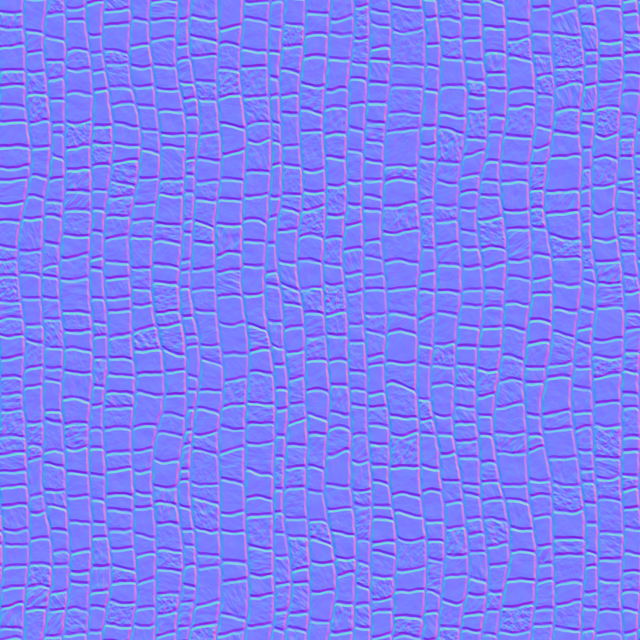
Reproduce this texture map procedurally as a Shadertoy shader.

```glsl
// Tangent-space normal map of rough paving stones laid in wavy vertical columns.

const float COLUMNS = 29.0;
const vec2 ROWS = vec2(25.0, 34.0);     // fewest and most stones per column
const float BEVEL = 0.0048;             // width of a stone's sloped rim
const float CORNER = 0.0055;            // corner radius
const float RELIEF = 0.0027;            // height of a stone above the joint

vec2 hash22(vec2 p) {
    vec3 q = fract(vec3(p.xyx) * vec3(0.1031, 0.1030, 0.0973));
    q += dot(q, q.yzx + 33.33);
    return fract((q.xx + q.yz) * q.zy);
}

float gradientNoise(vec2 p) {
    vec2 i = floor(p), f = p - i;
    vec2 w = f * f * f * (f * (f * 6.0 - 15.0) + 10.0);
    vec2 o = vec2(0.0, 1.0);
    float a = dot(hash22(i) * 2.0 - 1.0, f);
    float b = dot(hash22(i + o.yx) * 2.0 - 1.0, f - o.yx);
    float c = dot(hash22(i + o.xy) * 2.0 - 1.0, f - o.xy);
    float d = dot(hash22(i + o.yy) * 2.0 - 1.0, f - o.yy);
    return mix(mix(a, b, w.x), mix(c, d, w.x), w.y);
}

// Position of joint k, which wanders along its length.
float jointAt(float k, float along, float seed) {
    float shift = hash22(vec2(k, seed)).x - 0.5;
    return k + 0.5 * shift + 0.42 * gradientNoise(vec2(along, k * 7.37 + seed));
}

// Index of the strip holding u, and the distances to its two joints.
vec3 findStrip(float u, float along, float seed) {
    float k = floor(u);
    float low = jointAt(k, along, seed);
    float high = jointAt(k + 1.0, along, seed);
    if (u < low) {
        k -= 1.0;
        high = low;
        low = jointAt(k, along, seed);
    } else if (u > high) {
        k += 1.0;
        low = high;
        high = jointAt(k + 1.0, along, seed);
    }
    return vec3(k, u - low, high - u);
}

// Chiselled grain, stretched along a direction of its own on each stone.
float grain(vec2 p, vec2 rnd) {
    float angle = rnd.x * 6.2832;
    vec2 dir = vec2(cos(angle), sin(angle));
    vec2 q = vec2(dot(p, dir), dot(p, vec2(-dir.y, dir.x)));
    q.x *= mix(0.35, 1.0, rnd.y);
    return gradientNoise(q * 125.0) + 0.45 * gradientNoise(q * 230.0 + 17.0);
}

float stoneHeight(vec2 p) {
    // Broad sway of the columns plus chipped, uneven rims
    vec2 q = p;
    q.x += 0.028 * gradientNoise(p * vec2(2.5, 4.0) + 5.0);
    q += 0.0022 * vec2(gradientNoise(p * 65.0), gradientNoise(p * 65.0 + 41.0));

    // Columns first, then the stones within each column
    float u = q.x * COLUMNS;
    vec3 column = findStrip(u, q.y * 7.0, 3.0);
    vec2 columnRnd = hash22(vec2(column.x, 71.0));
    float rows = mix(ROWS.x, ROWS.y, columnRnd.x);
    float seed = column.x * 3.17 + 111.0;
    vec3 row = findStrip(q.y * rows + columnRnd.y, u * 0.75, seed);

    // Rounded rim
    vec2 inside = vec2(min(column.y, column.z) / COLUMNS, min(row.y, row.z) / rows);
    float rim = CORNER - length(max(CORNER - inside, 0.0));
    float body = smoothstep(0.0, BEVEL, rim);

    // Each stone has its own height and roughness
    vec2 look = hash22(vec2(column.x + 19.0, row.x + 53.0));
    vec2 cut = hash22(vec2(row.x + 7.0, column.x + 31.0));
    float roughness = mix(0.0003, 0.0025, pow(look.y, 2.6));
    float surface = RELIEF * mix(0.75, 1.2, look.x);
    surface += roughness * grain(p, cut);
    surface += 0.0011 * gradientNoise(p * 45.0 + 9.0);
    return body * surface;
}

vec3 surfaceNormal(vec2 p, float e) {
    float dx = stoneHeight(p + vec2(e, 0.0)) - stoneHeight(p - vec2(e, 0.0));
    float dy = stoneHeight(p + vec2(0.0, e)) - stoneHeight(p - vec2(0.0, e));
    vec2 slope = -vec2(dx, dy) / (2.0 * e);
    // Left-facing rims are gentler and lean upward
    float leftward = max(-slope.x, 0.0);
    slope += leftward * vec2(0.4, 0.35);
    slope += vec2(-0.035, -0.015);
    return normalize(vec3(slope, 1.0));
}

void mainImage(out vec4 fragColor, in vec2 fragCoord) {
    vec2 p = fragCoord / iResolution.y;
    float e = max(0.001, 0.5 / iResolution.y);
    fragColor = vec4(surfaceNormal(p, e) * 0.5 + 0.5, 1.0);
}
```
